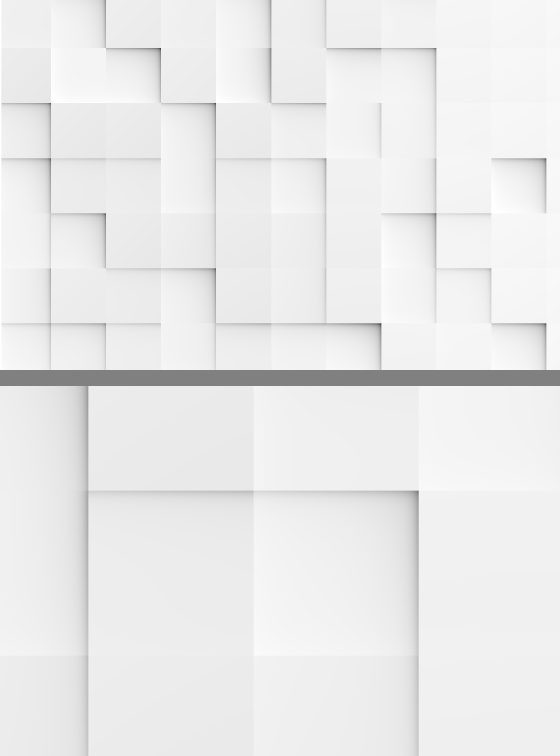
Top, the full canvas; bottom, a detail of the centre.
A WebGL 2 fragment shader for this background:

```glsl
#version 300 es
precision highp float;
// White wall of square blocks at stepped depths, lit from the upper right, calming to a flat right side.

uniform vec2 u_resolution;
out vec4 fragColor;

// Layout, in units of canvas height
const float PITCH = 0.1488;
const vec2 GRID_ORIGIN = vec2(-0.011, -0.0228);
const float LEFT_MARGIN = 0.004;

// Block depths
const float LEVELS = 5.0;
const float DEPTH_BIAS = 0.8;
const float FLAT_LEVEL = 0.75;
const vec2 FLAT_COLUMNS = vec2(6.5, 9.5);

// Tones
const float RAISED_TONE = 0.918;
const float SUNKEN_TONE = 0.955;
const float FLAT_TONE = 0.966;
const vec2 FADE_SPAN = vec2(0.35, 1.0);
const float FACE_TILT = 0.012;

// Shadows and bounced light, widths in units of a block
const float SOFT_SHADOW = 0.19;
const float SOFT_WIDTH = 0.2;
const float SEAM_SHADOW = 0.34;
const float SEAM_WIDTH = 0.03;
const float BOUNCE = 0.035;
const float BOUNCE_WIDTH = 0.16;

const int SAMPLES = 3;

float hash(vec2 cell) {
    return fract(sin(dot(cell, vec2(127.1, 311.7))) * 43758.5);
}

// Stepped block height from 0 to 1; blocks to the right join one flat plane
float blockHeight(vec2 cell) {
    float level = floor(pow(hash(cell), DEPTH_BIAS) * LEVELS) / (LEVELS - 1.0);
    float calm = smoothstep(FLAT_COLUMNS.x, FLAT_COLUMNS.y, cell.x);
    return hash(cell + 17.0) < calm ? FLAT_LEVEL : level;
}

// Wide soft shade plus a thin dark seam beside a taller neighbour
float wallShadow(float rise, float dist) {
    float soft = SOFT_SHADOW * rise * exp(-dist / SOFT_WIDTH);
    float seam = SEAM_SHADOW * sqrt(rise) * exp(-dist / SEAM_WIDTH);
    return soft + seam;
}

float wallBounce(float rise, float dist) {
    return BOUNCE * rise * exp(-dist / BOUNCE_WIDTH);
}

float wallTone(vec2 point, float aspect) {
    vec2 grid = (point - GRID_ORIGIN) / PITCH;
    vec2 cell = floor(grid);
    vec2 uv = grid - cell;

    // How far each neighbour stands above this block
    float height = blockHeight(cell);
    float above = max(blockHeight(cell + vec2(0, 1)) - height, 0.0);
    float right = max(blockHeight(cell + vec2(1, 0)) - height, 0.0);
    float below = max(blockHeight(cell - vec2(0, 1)) - height, 0.0);
    float left = max(blockHeight(cell - vec2(1, 0)) - height, 0.0);

    // Face tone, brightening across the wall
    float face = mix(SUNKEN_TONE, RAISED_TONE, height);
    face = mix(face, FLAT_TONE, smoothstep(FADE_SPAN.x, FADE_SPAN.y, point.x / aspect));
    face += FACE_TILT * (uv.y - uv.x) * height;

    // Shadows are deepest in the upper right corner
    float shadow = wallShadow(above, 1.0 - uv.y) * mix(0.6, 1.0, uv.x);
    shadow += wallShadow(right, 1.0 - uv.x) * mix(0.6, 1.0, uv.y);
    float bounce = wallBounce(below, uv.y) + wallBounce(left, uv.x);

    return point.x < LEFT_MARGIN ? 1.0 : face - shadow + bounce;
}

void main() {
    float aspect = u_resolution.x / u_resolution.y;

    // Average a small grid of samples to smooth the edges
    float tone = 0.0;
    for (int j = 0; j < SAMPLES; j++) {
        for (int i = 0; i < SAMPLES; i++) {
            vec2 offset = (vec2(i, j) + 0.5) / float(SAMPLES) - 0.5;
            tone += wallTone((gl_FragCoord.xy + offset) / u_resolution.y, aspect);
        }
    }
    tone /= float(SAMPLES * SAMPLES);
    fragColor = vec4(vec3(clamp(tone, 0.0, 1.0)), 1.0);
}
```
